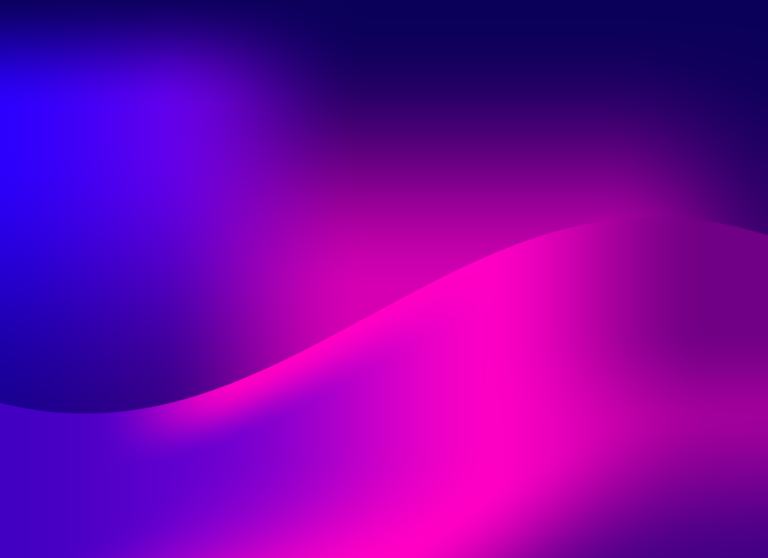
Write a WebGL 1 fragment shader that draws this background.

```glsl
precision highp float;
// Soft blue, magenta and violet gradient split by one smooth diagonal wave.

uniform vec2 u_resolution;

const vec3 NAVY    = vec3(0.04, 0.0, 0.35);
const vec3 MAGENTA = vec3(0.84, 0.0, 0.70);
const vec3 BLUE    = vec3(0.16, 0.0, 1.00);
const vec3 ULTRA   = vec3(0.47, 0.0, 0.90);
const vec3 PINK    = vec3(1.00, 0.0, 0.77);
const vec3 INDIGO  = vec3(0.26, 0.0, 0.76);
const vec3 VIOLET  = vec3(0.40, 0.0, 0.82);
const vec3 PLUM    = vec3(0.44, 0.0, 0.52);
const vec3 DUSK    = vec3(0.25, 0.0, 0.52);

// Smooth fall from 1 at or below "low" to 0 at or above "high"
float fall(float low, float high, float v) {
  return 1.0 - smoothstep(low, high, v);
}

// Height of the dividing wave
float waveHeight(float x) {
  return 0.435 - 0.176 * cos(4.233 * (x - 0.111));
}

// Night sky with a magenta horizon and a blue glow on the left
vec3 upperLayer(vec2 p) {
  float horizon = pow(fall(0.46, 1.0, p.y), 1.3);
  horizon *= 1.0 - 0.72 * smoothstep(0.78, 1.02, p.x);
  vec3 sky = mix(NAVY, MAGENTA, horizon);

  vec3 glow = mix(BLUE, ULTRA, smoothstep(-0.05, 0.36, p.x));
  glow *= mix(0.55, 1.0, smoothstep(0.2, 0.75, p.y));
  glow = mix(NAVY, glow, fall(0.8, 1.03, p.y));
  return mix(sky, glow, fall(0.2, 0.48, p.x));
}

// Pink sheet with violet on the left and two shadows on the right
vec3 lowerLayer(vec2 p, float depth) {
  // Violet wedge, kept away from the bright rim of the wave
  float dip = max(0.2 - p.y, 0.0);
  float wedge = fall(0.22, 0.67, p.x + 4.0 * dip * dip);
  float rim = smoothstep(0.0, 0.11, depth);
  wedge *= mix(1.0, rim, smoothstep(0.12, 0.32, p.x));
  vec3 violet = mix(INDIGO, VIOLET, smoothstep(0.0, 0.3, p.x));
  vec3 color = mix(PINK, violet, wedge);

  // Plum shade under the crest
  float shade = smoothstep(0.62, 0.93, p.x);
  shade *= mix(0.6, 1.0, smoothstep(0.22, 0.42, p.y));
  color = mix(color, PLUM, shade);

  // Rounded shadow in the lower right corner
  float side = 1.0 - p.x;
  float mound = 0.17 - 1.3 * side * side;
  return mix(color, DUSK, fall(mound - 0.2, mound + 0.13, p.y));
}

void main() {
  vec2 p = gl_FragCoord.xy / u_resolution;
  float depth = waveHeight(p.x) - p.y;
  float softness = 1.0 / u_resolution.y;
  float inside = smoothstep(-softness, softness, depth);
  vec3 color = mix(upperLayer(p), lowerLayer(p, depth), inside);
  gl_FragColor = vec4(color, 1.0);
}
```
